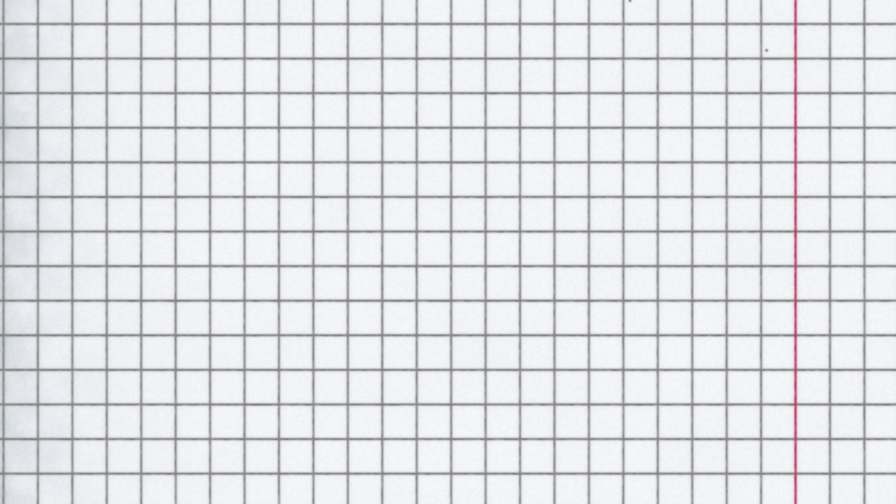
Write a WebGL 2 fragment shader that draws this pattern.

```glsl
#version 300 es
precision highp float;
// Squared exercise paper: grey ruled grid, one red margin line, grain and a dingy left edge.

uniform vec2 u_resolution;
out vec4 fragColor;

vec2 gradientAt(vec2 cell) {
    vec3 h = fract(cell.xyx * vec3(0.1031, 0.1030, 0.0973));
    h += dot(h, h.yzx + 33.33);
    float angle = 6.2832 * fract((h.x + h.y) * h.z);
    return vec2(cos(angle), sin(angle));
}

// Gradient noise, roughly -0.7 to 0.7
float noise(vec2 p) {
    vec2 i = floor(p), f = p - i;
    vec2 u = f * f * f * (f * (f * 6.0 - 15.0) + 10.0);
    vec2 e = vec2(0.0, 1.0);
    return mix(
        mix(dot(gradientAt(i), f), dot(gradientAt(i + e.yx), f - e.yx), u.x),
        mix(dot(gradientAt(i + e), f - e), dot(gradientAt(i + 1.0), f - 1.0), u.x),
        u.y);
}

float fbm(vec2 p) {
    float sum = 0.0, amplitude = 0.6;
    for (int i = 0; i < 4; i++) {
        sum += amplitude * noise(p);
        p = p * 2.03 + 17.3;
        amplitude *= 0.55;
    }
    return sum;
}

// Soft pen stroke; widens and pales when thinner than a pixel
float stroke(float dist, float width) {
    float soft = length(vec2(width, 0.3 / u_resolution.y));
    return width / soft * exp(-0.5 * dist * dist / (soft * soft));
}

void main() {
    vec2 p = gl_FragCoord.xy / u_resolution.y;

    // Paper with fibre grain and faint clouds
    float grain = noise(p * 210.0 + 5.0) + 0.7 * noise(p * 95.0 + 40.0);
    float clouds = fbm(p * 5.0 + 9.0);
    vec3 color = vec3(0.952, 0.957, 0.972) + 0.018 * grain + 0.012 * clouds;

    // Mottled grey-blue wear fading in from the left edge
    float wear = exp(-p.x * 8.0) * (0.85 + 1.1 * fbm(p * 14.0 + 3.0));
    wear += 0.25 * exp(-p.x * 45.0);
    color -= vec3(0.105, 0.090, 0.085) * max(wear, 0.0);

    // Grid: signed distance to the nearest line each way, slightly wavering
    vec2 pitch = vec2(0.06833, 0.06863);
    vec2 grid = (p - vec2(0.0069, 0.0602)) / pitch;
    vec2 nearest = floor(grid + 0.5);
    vec2 waver = vec2(noise(vec2(p.y * 70.0, nearest.x * 3.7)),
                      noise(vec2(p.x * 70.0, nearest.y * 3.7 + 80.0)));
    vec2 dist = (grid - nearest) * pitch + 0.0004 * waver;

    // Uneven ink: verticals are paler with a fuzzy halo, horizontals crisper
    vec2 strength = vec2(0.78, 0.88) + 0.22 * waver + 0.12 * grain;
    float vertical = strength.x * stroke(dist.x, 0.0019) + 0.07 * stroke(dist.x, 0.005);
    float horizontal = strength.y * stroke(dist.y, 0.0019) + 0.05 * stroke(dist.y, 0.005);

    // The margin replaces one vertical with red
    float margin = 1.0 - step(0.5, abs(nearest.x - 23.0));
    vec3 ink = mix(vec3(0.51, 0.51, 0.505), vec3(0.72, 0.25, 0.38), margin);
    color = mix(color, vec3(0.49, 0.49, 0.485), clamp(horizontal, 0.0, 1.0));
    color = mix(color, ink, clamp(vertical * (1.0 + 0.15 * margin), 0.0, 1.0));

    // Two tiny specks of dirt
    float speck = min(length(p - vec2(1.521, 0.900)), length(p - vec2(1.250, 0.999)));
    color = mix(color, vec3(0.42, 0.37, 0.36), 0.8 * stroke(speck, 0.0021));

    fragColor = vec4(clamp(color, 0.0, 1.0), 1.0);
}
```
